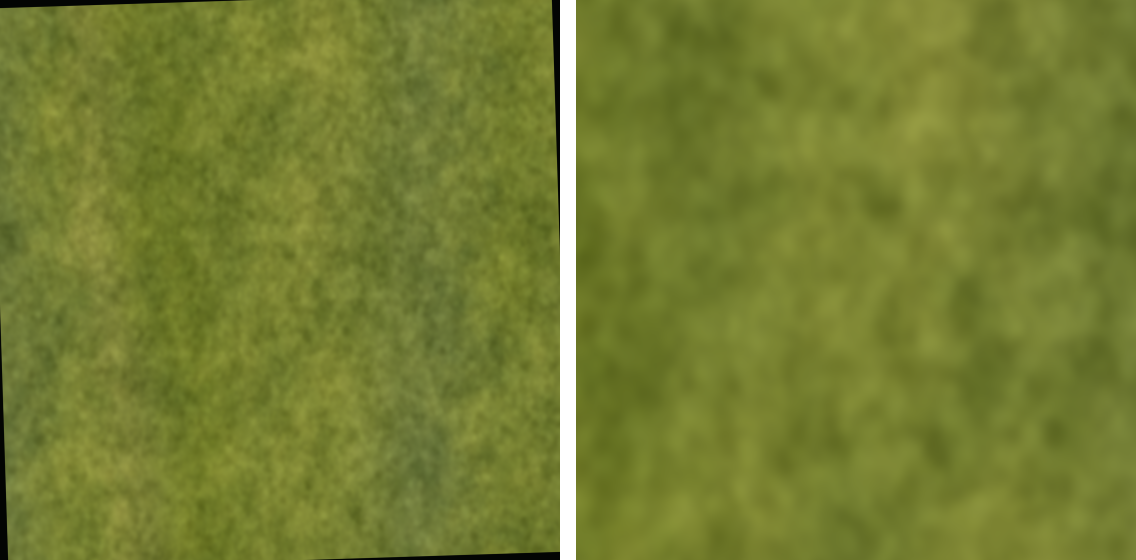
Left: the whole. Right: its middle third, enlarged.
Reproduce this texture procedurally as a WebGL 1 fragment shader.

```glsl
precision highp float;
// Soft, mottled turf on a slightly turned square with dark slivers at its rim.
// Smooth cellular blobs at several scales make the tufts; broad upright
// bands shift the green towards straw, deep green or a cool grey green.

uniform vec2 u_resolution;

vec3 hash3(vec2 cell) {
  vec3 s = vec3(dot(cell, vec2(127.1, 311.7)),
                dot(cell, vec2(269.5, 183.3)),
                dot(cell, vec2(419.2, 371.9)));
  return fract(sin(s) * 43758.545);
}

// Adds one soft light or dark blob per jittered cell; about -0.5 to 0.5.
// Each blob fades out fully within the 3 by 3 neighbourhood, so no seams show.
float tufts(vec2 p) {
  p = mat2(0.9, 0.436, -0.436, 0.9) * p;
  vec2 cell = floor(p);
  vec2 local = fract(p);
  float sum = 0.0;
  for (int j = -1; j <= 1; j++) {
    for (int i = -1; i <= 1; i++) {
      vec2 offset = vec2(float(i), float(j));
      vec3 h = hash3(cell + offset);
      vec2 d = offset + 0.15 + 0.7 * h.xy - local;
      float weight = max(0.0, 1.0 - dot(d, d) / 1.32);
      sum += weight * weight * weight * (h.z - 0.5);
    }
  }
  return 0.8 * sum;
}

// Soft band around zero.
float band(float x, float width) {
  return exp(-x * x / (width * width));
}

void main() {
  vec2 uv = gl_FragCoord.xy / u_resolution;
  vec2 centred = uv - 0.5;
  vec2 turned = centred + 0.032 * vec2(centred.y, -centred.x);

  // Mottling, from fine blades to large patches
  float fine = tufts(turned * vec2(140.0, 120.0) + 31.0);
  float tuft = tufts(turned * vec2(86.0, 74.0) + 7.0);
  float clump = tufts(turned * vec2(42.0, 34.0) + 53.0);
  float patches = tufts(turned * vec2(16.0, 10.0) + 17.0);
  float broad = tufts(turned * vec2(7.0, 3.0) + 71.0);

  // Upright bands that wander a little
  float x = uv.x + 0.04 * patches + 0.04 * clump;
  float lean = 0.25 - 0.12 * uv.y + 0.01 * sin(9.0 * uv.y);
  float straw = band(x - lean, 0.05) + 0.5 * band(x - 0.58, 0.07) * uv.y;
  float deep = band(x - lean - 0.13, 0.07) + 0.5 * band(x - 0.92, 0.06);
  float cool = band(x - 0.75, 0.09) + band(x + 0.01, 0.09);

  vec3 grass = vec3(0.462, 0.502, 0.188);
  grass = mix(grass, vec3(0.510, 0.518, 0.225), clamp(0.75 * straw + 0.5 * patches, 0.0, 1.0));
  grass = mix(grass, vec3(0.418, 0.466, 0.138), clamp(0.65 * deep - 0.5 * broad, 0.0, 1.0));
  grass = mix(grass, vec3(0.422, 0.470, 0.222), clamp(0.85 * cool + 0.5 * broad, 0.0, 1.0));

  // Light tufts are paler, dark gaps more saturated
  float shade = 0.07 * fine + 0.20 * tuft + 0.18 * clump + 0.15 * patches;
  grass *= 1.0 + shade;
  grass += vec3(0.01, 0.01, 0.07) * (0.5 * tuft + 0.5 * clump);
  grass += vec3(0.025, 0.005, -0.005) * (clump + patches);

  // Dark rim outside the turned square
  float edge = max(abs(turned.x), abs(turned.y)) - 0.5015;
  float inside = 1.0 - smoothstep(-0.0012, 0.0012, edge);
  gl_FragColor = vec4(mix(vec3(0.01, 0.02, 0.01), grass, inside), 1.0);
}
```
